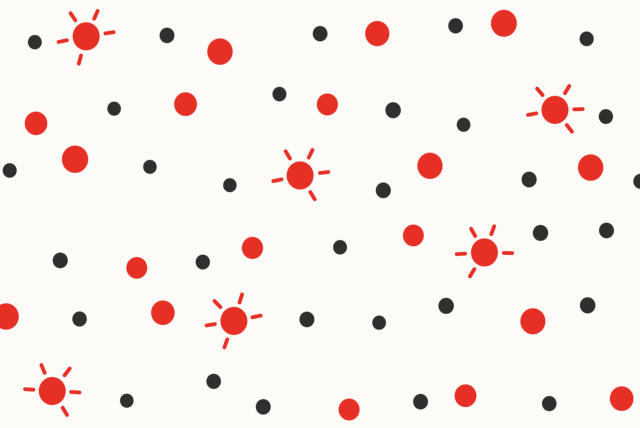
Give the GLSL for this pattern, as a Shadertoy shader.

```glsl
// Scattered red and black dots with little red suns on warm white paper.
// A staggered grid holds one jittered shape per cell; each 3x3 block of cells
// gets one sun, three red dots and five black dots.

const float ROWS = 6.0;
const float TAU = 6.2831853;

vec2 hash2(vec2 p) {
    vec3 q = fract(vec3(p.xyx) * vec3(0.1031, 0.1030, 0.0973));
    q += dot(q, q.yzx + 33.33);
    return fract((q.xx + q.yz) * q.zy);
}

// Slightly upright disc, like a hand-cut spot
float discDistance(vec2 p, float radius) {
    return length(p * vec2(1.01, 0.97)) - radius;
}

// Round-ended stroke lying on the x axis
float strokeDistance(vec2 p, float start, float end, float halfWidth) {
    return length(vec2(p.x - clamp(p.x, start, end), p.y)) - halfWidth;
}

// Disc with six ray slots, one of the two lower ones left empty
float sunDistance(vec2 p, vec2 seed) {
    float d = discDistance(p, 0.0318);
    vec2 choice = hash2(seed + 71.0);
    float missing = choice.x < 0.55 ? 4.0 : 5.0;
    float tilt = (choice.y - 0.5) * 0.4;
    for (float slot = 0.0; slot < 6.0; slot++) {
        if (slot == missing) continue;
        vec2 vary = hash2(seed * 7.0 + slot * 13.0 + 5.0) - 0.5;
        float angle = slot * TAU / 6.0 + tilt + vary.x * 0.26;
        vec2 axis = vec2(cos(angle), sin(angle));
        vec2 local = vec2(dot(p, axis), axis.x * p.y - axis.y * p.x);
        float start = 0.0455 + vary.y * 0.003;
        d = min(d, strokeDistance(local, start, start + 0.0195, 0.0044));
    }
    return d;
}

void mainImage(out vec4 fragColor, in vec2 fragCoord) {
    const vec3 paper = vec3(0.988, 0.984, 0.970);
    const vec3 red = vec3(0.902, 0.184, 0.147);
    const vec3 black = vec3(0.190, 0.184, 0.182);

    // Staggered cells, even rows pushed right and odd rows left
    vec2 grid = fragCoord / iResolution.y * ROWS;
    float row = floor(grid.y);
    grid.x += mod(row, 2.0) < 0.5 ? -0.25 : 0.25;
    vec2 cell = floor(grid);

    // Rank of the cell within its block: 0 sun, 1 to 3 red, the rest black
    vec2 block = floor(cell / 3.0);
    vec2 inner = cell - 3.0 * block;
    float sunSlot = 3.0 * block.x + 7.0 * block.y;
    float rank = mod((inner.x + 3.0 * inner.y - sunSlot) * 4.0 + 0.5, 9.0);
    bool isSun = rank < 1.0;
    bool isRed = rank < 4.0;

    // Jitter stays small enough to keep each shape inside its cell
    vec2 jitter = (hash2(cell + 19.0) - 0.5) * (isSun ? 0.10 : 0.54);
    vec2 p = (grid - cell - 0.5 - jitter) / ROWS;

    float size = hash2(cell + 43.0).x;
    float radius = isRed ? mix(0.0235, 0.031, size) : mix(0.0158, 0.0184, size);
    float d = isSun ? sunDistance(p, cell) : discDistance(p, radius);

    // Antialiased ink
    float soft = 0.8 / iResolution.y;
    float ink = 1.0 - smoothstep(-soft, soft, d);
    fragColor = vec4(mix(paper, isRed ? red : black, ink), 1.0);
}
```
